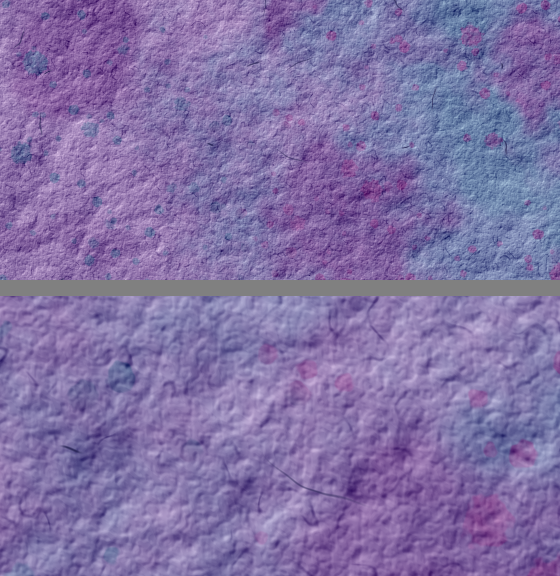
Top, the full canvas; bottom, a detail of the centre.
Write a WebGL 2 fragment shader that draws this texture.

```glsl
#version 300 es
precision highp float;
// Crumpled handmade paper with violet and blue washes, pigment spots and dark fibres.

#define RELIEF 0.050
#define CREASE_DEPTH 0.13
#define SPOT_STRENGTH 0.60
#define FIBRE_WIDTH 0.0012
#define LILAC vec3(0.590, 0.475, 0.690)
#define MAGENTA vec3(0.500, 0.340, 0.600)
#define BLUE vec3(0.460, 0.505, 0.680)
#define TEAL vec3(0.375, 0.490, 0.640)
#define SPOT_COOL vec3(0.290, 0.400, 0.570)
#define SPOT_WARM vec3(0.560, 0.270, 0.560)
#define INK vec3(0.120, 0.110, 0.300)
#define SHADE_TINT vec3(1.0, 1.04, 0.80)

uniform vec2 u_resolution;
out vec4 fragColor;

vec2 hash2(vec2 cell) {
    uvec2 v = uvec2(ivec2(cell) + 4096) * 1664525u + 1013904223u;
    for (int i = 0; i < 2; i++) {
        v.x += v.y * 1664525u;
        v.y += v.x * 1664525u;
        v ^= v >> 16u;
    }
    return vec2(v & 65535u) / 65535.0;
}

float cornerSlope(vec2 cell, vec2 offset) {
    float angle = 6.2832 * hash2(cell).x;
    return dot(vec2(cos(angle), sin(angle)), offset);
}

// Gradient noise, roughly -0.7 to 0.7
float noise(vec2 p) {
    vec2 c = floor(p), f = p - c;
    vec2 w = f * f * f * (f * (f * 6.0 - 15.0) + 10.0);
    vec2 e = vec2(1.0, 0.0);
    float low = mix(cornerSlope(c, f), cornerSlope(c + e, f - e), w.x);
    float high = mix(cornerSlope(c + e.yx, f - e.yx), cornerSlope(c + 1.0, f - 1.0), w.x);
    return mix(low, high, w.y);
}

float fbm(vec2 p) {
    float sum = 0.0, amp = 1.0;
    for (int i = 0; i < 4; i++) {
        sum += amp * noise(p);
        p = mat2(1.6, 1.2, -1.2, 1.6) * p + 17.3;
        amp *= 0.5;
    }
    return sum;
}

// Paper surface: soft lumps mixed with sharp folds, each octave turned
float height(vec2 p) {
    float sum = 0.0, amp = 0.095;
    p = mat2(7.2, 4.1, -4.1, 7.2) * p;
    for (int i = 0; i < 5; i++) {
        float n = noise(p);
        sum += amp * (0.75 * n - 0.6 * abs(n));
        p = mat2(1.6, 1.25, -1.25, 1.6) * p + 31.7;
        amp *= 0.56;
    }
    return sum;
}

float pool(vec2 p, vec2 centre, float radius) {
    return 1.0 - smoothstep(0.45 * radius, radius, length(p - centre));
}

// Coverage of ragged round spots scattered over a jittered grid
float spots(vec2 p, float scale, float density, float px) {
    vec2 g = p * scale, base = floor(g);
    float ragged = 0.06 * noise(p * 45.0) + 0.06 * noise(p * 95.0);
    float cover = 0.0;
    for (int k = 0; k < 9; k++) {
        vec2 cell = base + vec2(k % 3, k / 3) - 1.0;
        vec2 pick = hash2(cell + 301.0 + floor(scale));
        float radius = mix(0.09, 0.26, pick.y * pick.y);
        float d = length(g - cell - hash2(cell + 77.0)) - radius + ragged;
        float blot = 1.0 - smoothstep(-0.02, 0.02 + px * scale, d);
        cover = max(cover, blot * step(pick.x, density) * mix(0.55, 1.0, pick.y));
    }
    return cover;
}

// Coverage of short kinked fibres with tapered ends
float fibres(vec2 p, float scale, float density, float px) {
    p += 0.012 * vec2(noise(p * 22.0), noise(p * 22.0 + 50.0));
    vec2 g = p * scale, base = floor(g);
    float cover = 0.0;
    for (int k = 0; k < 9; k++) {
        vec2 cell = base + vec2(k % 3, k / 3) - 1.0;
        vec2 pick = hash2(cell + 911.0), shape = hash2(cell + 523.0);
        float angle = 6.2832 * pick.y, c = cos(angle), s = sin(angle);
        vec2 q = mat2(c, -s, s, c) * (g - cell - hash2(cell + 149.0));
        float reach = mix(0.07, 0.42, shape.x * shape.x);
        q.y += (shape.y - 0.5) * 2.5 * q.x * q.x;
        float taper = 1.0 - smoothstep(0.3 * reach, reach, abs(q.x));
        float strand = 1.0 - smoothstep(0.0, FIBRE_WIDTH + px * 0.8, abs(q.y) / scale);
        float weight = mix(1.0, 0.5, shape.x) * step(pick.x, density);
        cover = max(cover, strand * taper * weight);
    }
    return cover;
}

void main() {
    vec2 p = gl_FragCoord.xy / u_resolution.y;
    float px = 1.0 / u_resolution.y;

    // Washes bleeding from lilac on the left to blue on the right
    vec2 q = p + 0.16 * vec2(fbm(p * 4.0), fbm(p * 4.0 + 40.0));
    float mottle = noise(p * 7.0 + 5.0) + 0.5 * noise(p * 19.0) + 0.4 * noise(p * 43.0);
    float cool = smoothstep(0.45, 1.6, q.x + 0.6 * noise(p * 2.3 + 9.0) + 0.35 * mottle);
    vec3 col = mix(LILAC, BLUE, cool);
    float teal = smoothstep(1.48, 1.66, q.x) * smoothstep(-0.25, 0.25, fbm(p * 2.6 + 60.0));
    col = mix(col, TEAL, 0.7 * teal);
    float warm = pool(q, vec2(0.28, 0.86), 0.30) + pool(q, vec2(1.24, 0.17), 0.36)
               + pool(q, vec2(1.92, 0.76), 0.22) + pool(q, vec2(1.02, 0.93), 0.14);
    warm += 0.4 * smoothstep(0.1, 0.5, fbm(p * 3.1 + 23.0));
    col = mix(col, MAGENTA, 0.8 * min(warm, 1.0) * (1.0 + 0.4 * mottle));

    // Pigment spots: cool ones on the left, warm ones on the right
    float side = smoothstep(0.75, 1.05, p.x + 0.4 * noise(p * 5.0));
    float blots = max(spots(p, 6.0, 0.30, px), spots(p, 14.0, 0.32, px));
    blots *= 1.0 + 0.5 * noise(p * 70.0);
    col = mix(col, mix(SPOT_COOL, SPOT_WARM, side), SPOT_STRENGTH * blots);

    // Relief lit from the upper left
    vec2 toLight = vec2(-0.6, 0.8) * 0.0019;
    float slope = (height(p - toLight) - height(p + toLight)) / 0.0038;
    float shade = RELIEF * slope + 0.05 * noise(p * 110.0 + 13.0);
    shade += 0.085 * fbm(p * 2.1 + 83.0);

    // Short broken creases gathered in patches
    vec2 crumple = p + 0.02 * vec2(noise(p * 24.0), noise(p * 24.0 + 9.0));
    float fold = 1.0 - smoothstep(0.0, 0.13, abs(noise(crumple * 27.0 + 3.0)));
    float patches = smoothstep(0.0, 0.45, noise(p * 31.0 + 71.0) + 0.5 * noise(p * 6.0));
    shade -= CREASE_DEPTH * fold * patches;
    col += SHADE_TINT * shade * (shade < 0.0 ? 1.1 : 0.95);

    col = mix(col, INK, 0.9 * fibres(p, 5.0, 0.32, px));
    fragColor = vec4(clamp(col, 0.0, 1.0), 1.0);
}
```
